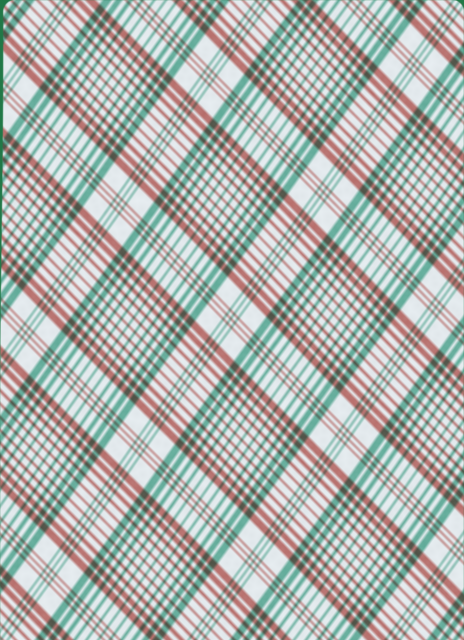
Reproduce this pattern procedurally as a Shadertoy shader.

```glsl
vec2 hash2(vec2 cell) {
    vec2 s = vec2(dot(cell, vec2(127.1, 311.7)), dot(cell, vec2(269.5, 183.3)));
    return fract(sin(s) * 4375.5);
}

// Distance to the nearest scattered cell point
float cellular(vec2 p) {
    vec2 base = floor(p);
    float nearest = 1.5;
    for (int y = -1; y <= 1; y++)
    for (int x = -1; x <= 1; x++) {
        vec2 cell = base + vec2(x, y);
        nearest = min(nearest, length(cell + hash2(cell) - p));
    }
    return nearest;
}

// Soft stripe that keeps its total ink however far it bleeds
float stripe(float t, float center, float halfWidth, float soft) {
    float d = t - center;
    return smoothstep(-soft, soft, d + halfWidth) - smoothstep(-soft, soft, d - halfWidth);
}

// Ink coverage over one thread period, mirrored about its thin centre lines
float threadInk(float t) {
    float soft = max(0.0125, fwidth(t));
    float folded = abs(fract(t + 0.5) - 0.5);
    float ink = stripe(folded, 0.0, 0.0055, soft);
    ink += stripe(folded, 0.036, 0.0055, soft);
    // Stripes taper from the broad outer band to the tile middle
    for (int i = 0; i < 6; i++) {
        float k = float(i);
        float halfWidth = 0.0065 + 0.0175 * pow(1.0 - k / 5.0, 1.9);
        ink += stripe(folded, 0.198 + 0.0604 * k, halfWidth, soft);
    }
    return min(ink, 1.0);
}

float roundedBox(vec2 p, vec2 halfSize, float radius) {
    vec2 d = abs(p) - halfSize + radius;
    return length(max(d, 0.0)) + min(max(d.x, d.y), 0.0) - radius;
}

void mainImage(out vec4 fragColor, in vec2 fragCoord) {
    vec2 p = fragCoord / iResolution.y;
    float aspect = iResolution.x / iResolution.y;

    // Skewed plaid axes with a slight drift of the weave
    vec2 q = (p - vec2(0.361, 0.501)) * vec2(1.0, -1.0);
    q += 0.0012 * sin(q.yx * vec2(13.0, 11.0) + vec2(0.4, 2.0));
    float greenAxis = dot(q, vec2(3.265, 2.347));
    float redAxis = dot(q, vec2(-2.945, 2.902));

    // Paper with faint mottling
    float mottling = cellular(p * 70.0) - 0.5;
    vec3 color = vec3(0.893, 0.918, 0.932) + 0.025 * mottling;

    // Translucent inks darken where they cross
    float wear = 0.95 + 0.08 * cellular(p * 110.0 + 7.0);
    vec3 green = vec3(0.44, 0.74, 0.655);
    vec3 red = vec3(0.81, 0.485, 0.465);
    color *= mix(vec3(1.0), green, threadInk(greenAxis) * wear);
    color *= mix(vec3(1.0), red, threadInk(redAxis) * wear);

    // Rounded upper corners and a thin sliver of backing on the left
    float leftEdge = 0.005 * smoothstep(0.35, 0.9, p.y);
    vec2 halfSize = vec2(0.5 * (aspect - leftEdge), 0.6);
    float card = roundedBox(p - vec2(leftEdge + halfSize.x, 0.4), halfSize, 0.018);
    float pixel = 1.0 / iResolution.y;
    color = mix(color, vec3(0.13, 0.47, 0.28), smoothstep(-pixel, pixel, card));

    fragColor = vec4(color, 1.0);
}
```
